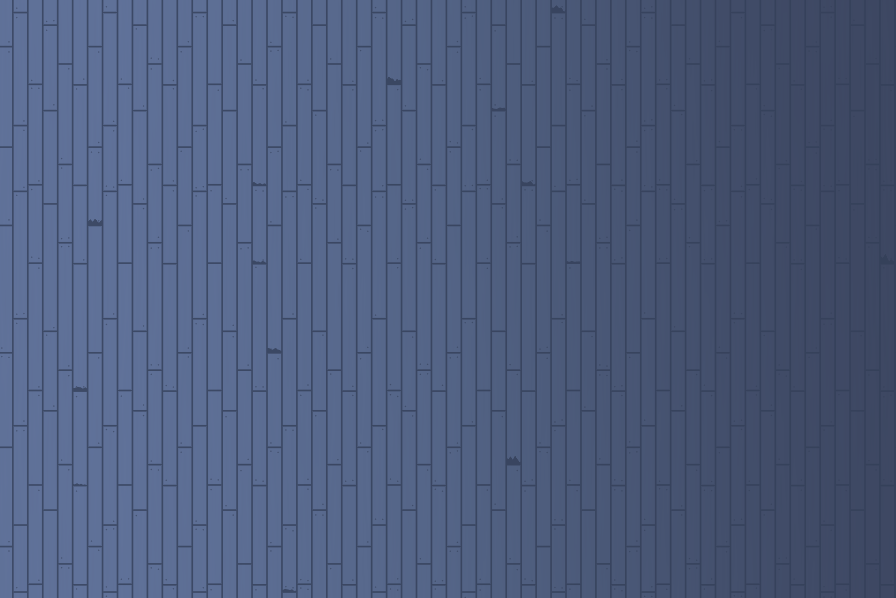
Give the GLSL for this texture, as a WebGL 2 fragment shader.

```glsl
#version 300 es
precision highp float;
uniform vec2 u_resolution;
out vec4 fragColor;

const float BOARDS_PER_HEIGHT = 40.0;
const float BOARD_WIDTH = 1.0 / BOARDS_PER_HEIGHT;
const float SEAM_HALF = 0.0014;
const int ROWS = 7;
const vec3 LIT = vec3(0.375, 0.445, 0.600);
const vec3 MIDDLE = vec3(0.318, 0.382, 0.512);
const vec3 SHADE = vec3(0.242, 0.282, 0.388);
const vec3 SEAM = vec3(0.215, 0.262, 0.365);

float hash(vec2 p) {
  vec3 h = fract(vec3(p.xyx) * 0.1031);
  h += dot(h, h.yzx + 33.33);
  return fract((h.x + h.y) * h.z);
}

vec2 gradient(vec2 cell) {
  float angle = 6.2832 * hash(cell);
  return vec2(cos(angle), sin(angle));
}

float gradientNoise(vec2 p) {
  vec2 i = floor(p), f = fract(p);
  vec2 s = f * f * f * (f * (f * 6.0 - 15.0) + 10.0);
  vec2 e = vec2(1.0, 0.0);
  float low = mix(dot(gradient(i), f), dot(gradient(i + e), f - e), s.x);
  float high = mix(dot(gradient(i + e.yx), f - e.yx),
                   dot(gradient(i + e.xx), f - e.xx), s.x);
  return mix(low, high, s.y);
}

// Antialiased coverage of a signed distance
float cover(float d, float pixel) {
  return clamp(0.5 - d / pixel, 0.0, 1.0);
}

// Depth below the top edge of a board end; the stagger repeats every six boards
float jointDepth(int row, int column) {
  float rows[ROWS] = float[ROWS](0.078, 0.246, 0.377, 0.590, 0.748, 0.914, 1.047);
  float stagger[6] = float[6](0.0, -0.057, 0.063, -0.036, 0.029, 0.064);
  bool swapped = row == 1 || row == 4 || row == 5;
  float swing = column == 1 ? 0.021 : column == 3 ? -0.025 : 0.0;
  return rows[row] + stagger[column] + (swapped ? swing : 0.0);
}

// Pairs of small nail holes on either side of a joint, some missing
float nails(vec2 p, vec2 id, float pixel) {
  float side = sign(p.x - 0.5 * BOARD_WIDTH);
  float end = sign(p.y);
  vec2 key = id * 3.0 + vec2(side, end);
  float present = step(0.55, hash(key + 7.0));
  vec2 hole = vec2((0.5 + 0.24 * side) * BOARD_WIDTH,
                   end * mix(0.006, 0.010, hash(key + 19.0)));
  return present * 0.75 * cover(length(p - hole) - 0.0011, pixel);
}

// Ragged chips at a few board ends: filled splinters or an open crack
float chip(vec2 p, vec2 id, float pixel) {
  float chance = hash(id + 41.0);
  if (chance > 0.05) return 0.0;
  float across = p.x / BOARD_WIDTH;
  float ragged = gradientNoise(vec2(across * 4.0, id.x * 1.7 + id.y * 5.3));
  float size = mix(0.003, 0.015, pow(hash(id + 63.0), 2.0));
  float depth = size * (0.8 + ragged + 0.5 * (0.5 - across));
  float filled = cover(max(-p.y - depth, p.y), pixel);
  float slant = 0.15 + 3.0 * p.y + 0.1 * ragged;
  float crack = cover(abs(across - slant) * BOARD_WIDTH - 0.001, pixel)
              * cover(max(-p.y, p.y - size * 1.6), pixel);
  return chance < 0.035 ? filled : crack;
}

// Broad shading from the lit left to the dim upper right
vec3 shading(vec2 uv) {
  float t = uv.x + 0.10 * (uv.y - 0.5) * -1.0 * (0.2 - uv.x);
  vec3 tone = mix(LIT, MIDDLE, smoothstep(0.05, 0.68, t));
  return mix(tone, SHADE, smoothstep(0.42, 1.0, t));
}

void main() {
  vec2 uv = gl_FragCoord.xy / u_resolution;
  float pixel = 1.0 / u_resolution.y;
  float along = gl_FragCoord.x * pixel * BOARDS_PER_HEIGHT + 0.14;
  float column = floor(along);
  float x = fract(along) * BOARD_WIDTH;

  // Long seams between boards
  float edge = min(x, BOARD_WIDTH - x);
  float seam = cover(edge - SEAM_HALF, pixel);
  float wear = 0.0;

  // Joints with their nails and damage
  for (int row = 0; row < ROWS; row++) {
    vec2 p = vec2(x, 1.0 - uv.y - jointDepth(row, int(mod(column, 6.0))));
    vec2 id = vec2(column, float(row));
    seam = max(seam, cover(abs(p.y) - SEAM_HALF, pixel));
    wear = max(wear, max(nails(p, id, pixel), chip(p, id, pixel)));
  }

  // Faint tone differences and grain along the boards
  float tone = 0.015 * (hash(vec2(column, 5.0)) - 0.5);
  float grain = 0.012 * gradientNoise(vec2(along * 5.0, uv.y * 9.0));
  vec3 color = shading(uv) * (1.0 + tone + grain);
  color = mix(color, SEAM * mix(1.06, 0.96, uv.x), max(seam, wear) * 0.92);
  fragColor = vec4(color, 1.0);
}
```
